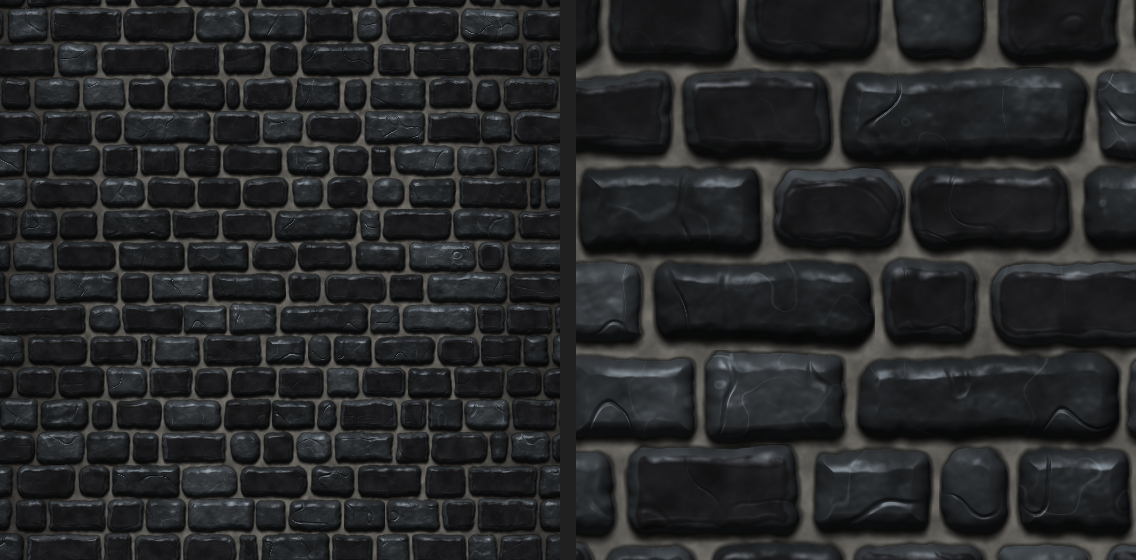
Left, the full canvas; right, a detail of the centre.
This texture is drawn by a WebGL 2 fragment shader. Its source:

```glsl
#version 300 es
precision highp float;
// Wall of dark, rounded slate blocks set in grey mortar and lit from above.
// Jittered cells give each course its blocks; rounded boxes with noisy rims
// form a height field whose slope drives diffuse light, sheen and shadows.
uniform vec2 u_resolution;
out vec4 fragColor;

const float TAU = 6.2831853;
const float COURSES = 17.0;          // rows down the canvas
const float FIRST_COURSE = 0.018;    // top of the first whole row
const float COURSE_DRIFT = 0.144;    // slow change of row height, in rows
const float MIN_BLOCKS = 10.0;       // blocks across a row
const float EXTRA_BLOCKS = 3.99;
const float JOINT_JITTER = 0.72;
const float HALF_GAP = 0.0036;
const float BEVEL = 0.0105;
const float RELIEF = 0.0042;
const float SLOPE_STEP = 0.0014;
const vec3 LIGHT = vec3(-0.10, 0.75, 0.65);
const vec3 BLACK_FACE = vec3(0.088, 0.088, 0.094);
const vec3 SLATE = vec3(0.150, 0.162, 0.172);
const vec3 MORTAR = vec3(0.385, 0.375, 0.355);
const vec3 SHEEN = vec3(0.33, 0.35, 0.37);

struct Block { float dist; float height; vec2 id; };

float hash(vec2 p) {
  vec3 q = fract(p.xyx * vec3(0.1031, 0.1030, 0.0973));
  q += dot(q, q.yzx + 33.33);
  return fract((q.x + q.y) * q.z);
}

float noise(vec2 p) {
  vec2 i = floor(p), f = fract(p);
  f = f * f * (3.0 - 2.0 * f);
  return mix(mix(hash(i), hash(i + vec2(1, 0)), f.x),
             mix(hash(i + vec2(0, 1)), hash(i + vec2(1, 1)), f.x), f.y);
}

float fbm(vec2 p) {
  float sum = 0.0, amp = 0.533;
  for (int i = 0; i < 4; i++) {
    sum += amp * noise(p);
    p = mat2(1.6, 1.2, -1.2, 1.6) * p + 7.3;
    amp *= 0.5;
  }
  return sum;
}

// Thin wandering lines where warped noise crosses its middle value.
float veins(vec2 p, float width) {
  vec2 warp = vec2(noise(p * 2.3), noise(p * 2.3 + 19.0));
  return 1.0 - smoothstep(0.0, width, abs(noise(p + 0.7 * warp) - 0.5));
}

float joint(float column, float row, float count) {
  return column + JOINT_JITTER * (hash(vec2(mod(column, count), row) + 41.0) - 0.5);
}

float roundBox(vec2 p, vec2 halfSize, float radius) {
  vec2 q = abs(p) - halfSize + radius;
  return length(max(q, 0.0)) + min(max(q.x, q.y), 0.0) - radius;
}

bool isPolished(vec2 id) { return hash(id + 83.0) < 0.45; }

Block blockAt(vec2 p) {
  // Find the course and the pair of joints around this point.
  float down = 1.0 - p.y - FIRST_COURSE;
  float course = down * COURSES + 0.08 - COURSE_DRIFT * sin(TAU * down);
  float row = mod(floor(course), COURSES);
  float count = MIN_BLOCKS + floor(EXTRA_BLOCKS * hash(vec2(row, 5.0)));
  float x = fract(p.x + hash(vec2(row, 9.0))) * count;
  float column = floor(x);
  if (x < joint(column, row, count)) column -= 1.0;
  else if (x >= joint(column + 1.0, row, count)) column += 1.0;
  float left = joint(column, row, count), right = joint(column + 1.0, row, count);
  vec2 id = vec2(mod(column, count), row);

  // Rounded outline with a worn rim.
  vec2 local = vec2((x - 0.5 * (left + right)) / count, (0.5 - fract(course)) / COURSES);
  vec2 halfSize = 0.5 * vec2((right - left) / count, 1.0 / COURSES);
  halfSize -= HALF_GAP * (0.75 + 0.7 * vec2(hash(id + 11.0), hash(id + 23.0)));
  float radius = min(mix(0.006, 0.017, hash(id + 37.0)), halfSize.x);
  float dist = roundBox(local, halfSize, radius);
  dist += 0.009 * (fbm(p * 24.0 + id * 3.7) - 0.5) + 0.0016 * (noise(p * 150.0) - 0.5);

  // Domed edge, rough face and sunken cracks.
  float t = clamp(-dist / BEVEL, 0.0, 1.0);
  float rough = isPolished(id) ? mix(1.0, 0.2, t) : 1.0;
  float height = BEVEL * sqrt(t * (2.0 - t));
  height += RELIEF * rough * t * fbm(p * 34.0 + id * 5.1);
  height -= 0.0011 * rough * t * veins(p * 17.0 + id * 2.9, 0.03);
  return Block(dist, height, id);
}

vec3 stoneColor(vec2 p, Block b) {
  float chips = 0.008 * (fbm(p * 45.0 + b.id) - 0.5);
  float face = smoothstep(0.0045, 0.0065, -b.dist + chips);
  vec3 slate = SLATE * mix(0.68, 1.22, hash(b.id + 61.0));
  vec3 color = isPolished(b.id) ? mix(slate, BLACK_FACE, face) : slate;
  color *= 0.62 + 0.76 * fbm(p * 55.0 + b.id * 1.7);
  float scratch = veins(p * 26.0 + b.id * 4.3, 0.022) * noise(p * 40.0);
  return color + slate * scratch * (isPolished(b.id) ? 0.2 : 0.7);
}

void main() {
  vec2 p = gl_FragCoord.xy / u_resolution;
  float pixel = 1.0 / min(u_resolution.x, u_resolution.y);
  Block b = blockAt(p);

  // Surface slope and lighting.
  vec2 slope = vec2(blockAt(p + vec2(SLOPE_STEP, 0.0)).height,
                    blockAt(p + vec2(0.0, SLOPE_STEP)).height) - b.height;
  vec3 normal = normalize(vec3(-slope / SLOPE_STEP, 1.0));
  vec3 light = normalize(LIGHT);
  float diffuse = max(dot(normal, light), 0.0);
  float gloss = pow(max(dot(normal, normalize(light + vec3(0, 0, 1))), 0.0), 28.0);
  vec3 stone = stoneColor(p, b) * (0.28 + 1.08 * diffuse);
  stone += SHEEN * gloss * smoothstep(0.25, 0.8, fbm(p * 70.0));

  // Gritty mortar, shaded by the block above and dimmer toward the sides.
  float above = blockAt(p + vec2(0.0, 0.005)).dist;
  float lit = mix(0.22, 1.0, smoothstep(-0.004, 0.003, above));
  lit *= mix(0.5, 1.0, smoothstep(0.0, 0.003, b.dist));
  float sides = 1.0 - 0.45 * smoothstep(0.25, 0.5, abs(p.x - 0.5));
  vec3 mortar = MORTAR * lit * sides * (0.65 + 0.6 * fbm(p * 90.0));

  float cover = 1.0 - smoothstep(-pixel, pixel, b.dist);
  fragColor = vec4(mix(mortar, stone, cover), 1.0);
}
```
